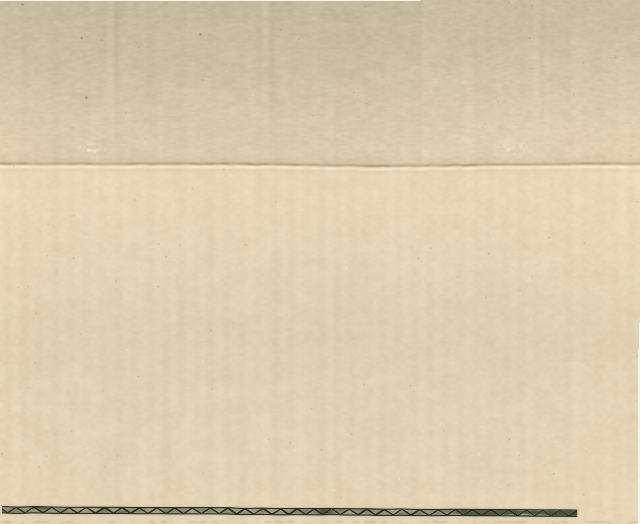
A WebGL 2 fragment shader for this texture:

```glsl
#version 300 es
precision highp float;
uniform vec2 u_resolution;
out vec4 fragColor;

float hash(vec2 p) {
  vec3 q = fract(p.xyx * vec3(0.1031, 0.1030, 0.0973));
  q += dot(q, q.yzx + 33.33);
  return fract((q.x + q.y) * q.z);
}

float noise(vec2 p) {
  vec2 i = floor(p), f = fract(p);
  f = f * f * (3.0 - 2.0 * f);
  return mix(mix(hash(i), hash(i + vec2(1, 0)), f.x),
             mix(hash(i + vec2(0, 1)), hash(i + vec2(1, 1)), f.x), f.y);
}

float fbm(vec2 p) {
  float sum = 0.0, amp = 0.5;
  for (int i = 0; i < 4; i++) {
    sum += amp * (noise(p) - 0.5);
    p = p * 2.03 + 17.0;
    amp *= 0.55;
  }
  return sum;
}

float band(float x, float width) {
  return exp(-x * x / (width * width));
}

// Sparse round specks, one candidate in each grid cell
float specks(vec2 p, float cells, float share, float radius, float px) {
  vec2 id = floor(p * cells);
  vec2 centre = (id + 0.2 + 0.6 * vec2(hash(id + 3.1), hash(id + 8.7))) / cells;
  float dotMask = 1.0 - smoothstep(radius - px, radius + px, length(p - centre));
  return dotMask * step(1.0 - share, hash(id + 51.0));
}

void main() {
  vec2 uv = gl_FragCoord.xy / u_resolution;
  float aspect = u_resolution.x / u_resolution.y;
  vec2 p = vec2(uv.x * aspect, uv.y);
  float px = 1.0 / u_resolution.y;

  // Upper flap and lower panel, split by a slightly bowed fold
  float foldY = 0.686 - 0.004 * band(uv.x - 0.62, 0.16) + 0.0012 * (noise(vec2(p.x * 45.0, 4.0)) - 0.5);
  float fold = uv.y - foldY;
  float flap = smoothstep(-0.002, 0.002, fold);
  vec3 flapColor = mix(vec3(0.865, 0.795, 0.68), vec3(0.775, 0.73, 0.62), smoothstep(0.0, 0.31, fold));
  flapColor += 0.013 * smoothstep(0.655, 0.662, uv.x);
  vec3 panelColor = mix(vec3(0.885, 0.818, 0.702), vec3(0.908, 0.838, 0.715), smoothstep(0.4, 0.66, uv.y));
  panelColor -= 0.012 * band(uv.y - 0.35, 0.09);
  panelColor += vec3(0.008, 0.006, 0.0) * smoothstep(0.2, 0.0, uv.y);
  vec3 color = mix(panelColor, flapColor, flap);
  color += vec3(0.010, 0.008, 0.002) * (smoothstep(0.75, 1.0, uv.x) + smoothstep(0.15, 0.0, uv.x));

  // Vertical flutes with uneven strength
  float flute = sin(6.2832 * (p.x / 0.0297 + 0.25 * noise(vec2(p.x * 7.0, 1.0))));
  float strength = mix(0.3, 1.0, noise(vec2(p.x * 22.0, p.y * 3.0)));
  color += vec3(0.0075, 0.008, 0.009) * flute * strength * mix(1.0, 0.55, flap);
  color += 0.014 * (noise(vec2(p.x * 38.0, p.y * 1.5)) - 0.5);

  // Pressed lines in the flap
  float seams = band(uv.x - 0.182, 0.004) + band(uv.x - 0.424, 0.005) + band(uv.x - 0.848, 0.004);
  float ridges = band(uv.x - 0.173, 0.005) + band(uv.x - 0.414, 0.005) + band(uv.x - 0.838, 0.006);
  color += (0.014 * ridges - 0.022 * seams) * smoothstep(0.0, 0.18, fold);
  color -= 0.012 * flap * band(uv.x - 0.657, 0.003);

  // Paper mottling and fibre grain
  color += vec3(0.030, 0.034, 0.040) * fbm(p * vec2(28.0, 40.0));
  color += vec3(0.040, 0.044, 0.048) * fbm(p * vec2(130.0, 170.0));
  color += 0.03 * flap * (noise(p * vec2(85.0, 260.0)) - 0.5);
  color -= vec3(0.10, 0.12, 0.12) * specks(p, 48.0, 0.025, 0.0013, px);
  color += 0.05 * specks(p + 5.3, 40.0, 0.035, 0.0016, px);
  color = mix(color, vec3(0.48, 0.53, 0.43), 0.75 * flap * specks(p + 2.7, 9.0, 0.13, 0.0022, px));

  // Scuffs on the flap and the shaded fold
  for (int i = 0; i < 2; i++) {
    vec2 scuff = (uv - vec2(0.145 + 0.66 * float(i), 0.716)) / vec2(0.02, 0.012);
    color += 0.10 * exp(-dot(scuff, scuff)) * smoothstep(0.5, 0.8, noise(p * 160.0));
  }
  float worn = 0.65 + 0.7 * noise(vec2(p.x * 65.0, 9.0));
  color -= vec3(0.13, 0.13, 0.125) * band(fold - 0.0015, 0.0028) * worn;
  color -= 0.025 * band(fold - 0.007, 0.009);
  color += vec3(0.055, 0.06, 0.065) * band(fold + 0.0045, 0.0028) * worn;
  color -= 0.018 * band(fold + 0.011, 0.004);

  // Exposed corrugated edge: two liners and a zigzag core
  float along = p.x + 0.004 * noise(vec2(p.x * 19.0, 2.0));
  float across = p.y - mix(0.0270, 0.0206, uv.x / 0.902) + 0.0012 * (noise(vec2(p.x * 30.0, 6.0)) - 0.5);
  float wave = 0.0055 * (4.0 * abs(fract(along / 0.0335) - 0.5) - 1.0);
  float inkWidth = 0.0009 + 0.0009 * noise(vec2(p.x * 55.0, 12.0));
  float core = 1.0 - smoothstep(inkWidth - 0.5 * px, inkWidth + 0.6 * px, abs(across - wave) / 1.2);
  float liner = 1.0 - smoothstep(0.001 - 0.5 * px, 0.001 + 0.6 * px, abs(abs(across) - 0.0060));
  float crushed = smoothstep(0.62, 0.8, noise(vec2(p.x * 13.0, p.y * 90.0)));
  crushed = max(crushed, band(uv.x - 0.51, 0.018));
  vec3 hollow = mix(vec3(0.66, 0.65, 0.53), vec3(0.46, 0.49, 0.38), noise(p * vec2(60.0, 150.0)));
  float ink = max(max(core, liner), 0.6 * crushed);
  vec3 edgeColor = mix(hollow, vec3(0.15, 0.18, 0.15), ink);
  float ends = max(0.003 - uv.x, uv.x - 0.902) * aspect;
  float outside = max(abs(across) - 0.0072, ends);
  color -= 0.05 * band(max(outside, 0.0), 0.003);
  color = mix(color, edgeColor, 1.0 - smoothstep(-0.5 * px, 0.5 * px, outside));

  // Worn lower rim and pale trimmed borders
  color -= 0.08 * band(uv.y - 0.004, 0.0018) * smoothstep(0.35, 0.75, noise(vec2(p.x * 90.0, 3.0)));
  float topTrim = smoothstep(0.9972, 0.9988, uv.y) * (1.0 - smoothstep(0.656, 0.659, uv.x));
  float sideTrim = smoothstep(0.9962, 0.9980, uv.x) * (1.0 - smoothstep(0.33, 0.335, uv.y));
  sideTrim = max(sideTrim, smoothstep(0.9978, 0.9992, uv.x) * (1.0 - smoothstep(0.382, 0.386, uv.y)));
  color = mix(color, vec3(0.96, 0.96, 0.94), max(topTrim, sideTrim));

  fragColor = vec4(clamp(color, 0.0, 1.0), 1.0);
}
```
